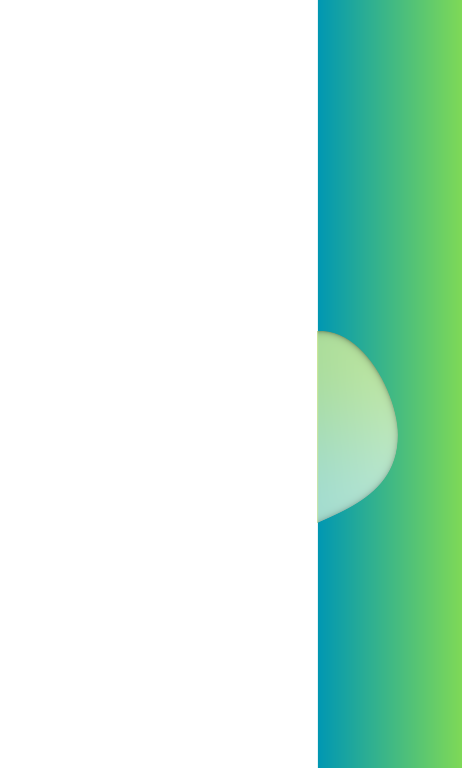
A Shadertoy shader for this background:

```glsl
vec2 cubic(vec2 a, vec2 b, vec2 c, vec2 d, float t) {
    float s = 1.0 - t;
    return s * s * s * a + 3.0 * s * s * t * b + 3.0 * s * t * t * c + t * t * t * d;
}

// Right-hand outline of the blob, t in 0..2 from top to bottom
vec2 outline(float t) {
    vec2 tip = vec2(0.518, 0.4336);
    return t < 1.0
        ? cubic(vec2(0.413, 0.569), vec2(0.474, 0.573), vec2(0.518, 0.484), tip, t)
        : cubic(tip, vec2(0.518, 0.362), vec2(0.4557, 0.3385), vec2(0.413, 0.319), t - 1.0);
}

// Signed distance to the outline, negative on its left
float blobDistance(vec2 p) {
    const int STEPS = 48;
    float nearest = 1e3, side = 1.0;
    vec2 a = outline(0.0);
    for (int i = 1; i <= STEPS; i++) {
        vec2 b = outline(2.0 * float(i) / float(STEPS));
        vec2 e = b - a, w = p - a;
        nearest = min(nearest, length(w - e * clamp(dot(w, e) / dot(e, e), 0.0, 1.0)));
        // Each crossing of a ray towards the right flips the side
        if ((a.y > p.y) != (b.y > p.y) && w.x < e.x * w.y / e.y) side = -side;
        a = b;
    }
    return nearest * side;
}

void mainImage(out vec4 fragColor, in vec2 fragCoord) {
    vec2 p = fragCoord / iResolution.y;
    float px = 1.0 / iResolution.y;
    float right = iResolution.x / iResolution.y;
    float bandEdge = 0.4138;

    // Blue to green band beside the white panel
    float across = clamp((p.x - bandEdge) / (right - bandEdge), 0.0, 1.0);
    vec3 band = mix(vec3(0.0, 0.592, 0.70), vec3(0.494, 0.851, 0.341), across);
    vec3 color = mix(vec3(1.0), band, smoothstep(-0.5, 0.5, (p.x - bandEdge) / px));

    // Pale blob with a diagonal tint
    float d = blobDistance(p);
    float tint = smoothstep(0.0, 1.0, (p.y - 0.33) / 0.22);
    vec3 blob = mix(vec3(0.64, 0.863, 0.81), vec3(0.672, 0.866, 0.61), tint);
    blob += vec3(0.08, 0.04, 0.02) * (p.x - bandEdge) / 0.1;

    // Inner shade along the rim, stronger near the top
    float rim = exp(-max(-d, 0.0) / 0.0035);
    blob *= 1.0 - rim * mix(0.18, 0.32, smoothstep(0.42, 0.57, p.y));

    // Thin yellow line on the flat side
    float flatSide = 1.0 - smoothstep(0.0, 0.0022, p.x - bandEdge + 0.0008);
    blob = mix(blob, vec3(0.86, 0.92, 0.60), 0.7 * flatSide);

    float cover = smoothstep(0.5, -0.5, d / px)
                * smoothstep(-0.5, 0.5, (p.x - bandEdge + 0.001) / px);
    fragColor = vec4(mix(color, blob, cover), 1.0);
}
```
